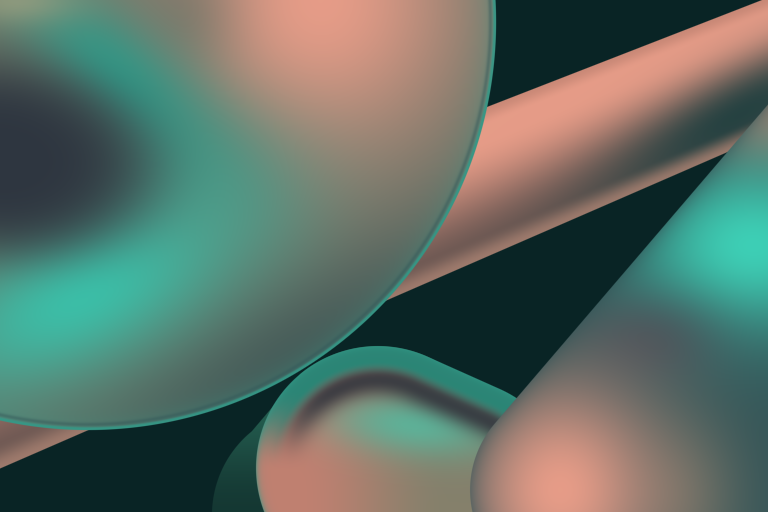
A Shadertoy shader for this background:

```glsl
// Glossy teal and salmon solids: a large disc, a tapering bar, a capsule and a rounded wedge on dark green.

const vec3 NIGHT  = vec3(0.035, 0.14, 0.145);
const vec3 SALMON = vec3(0.90, 0.61, 0.53);
const vec3 TEAL   = vec3(0.23, 0.75, 0.66);
const vec3 SEA    = vec3(0.20, 0.60, 0.53);
const vec3 OLIVE  = vec3(0.41, 0.44, 0.39);
const vec3 SLATE  = vec3(0.20, 0.33, 0.34);
const vec3 NAVY   = vec3(0.18, 0.21, 0.25);
const vec3 TAN    = vec3(0.65, 0.50, 0.44);

// Squared elliptical distance in a rotated frame
float ellipse(vec2 p, vec2 center, vec2 size, float angle) {
    vec2 axis = vec2(cos(angle), sin(angle));
    vec2 q = p - center;
    q = vec2(dot(q, axis), dot(q, vec2(-axis.y, axis.x))) / size;
    return dot(q, q);
}

float glow(vec2 p, vec2 center, vec2 size, float angle) {
    return exp(-ellipse(p, center, size, angle));
}

// Distance to a capsule whose radius varies from ra to rb
float capsule(vec2 p, vec2 a, vec2 b, float ra, float rb) {
    vec2 ab = b - a;
    float h = clamp(dot(p - a, ab) / dot(ab, ab), 0.0, 1.0);
    return length(p - a - ab * h) - mix(ra, rb, h);
}

// Distance to a quarter plane with a rounded corner
float roundedWedge(vec2 p, vec2 corner, vec2 dir, float radius) {
    vec2 q = p - corner;
    vec2 local = vec2(-dot(q, dir), dot(q, vec2(-dir.y, dir.x)));
    return length(max(local, 0.0)) - radius;
}

float cover(float d, float pixel) {
    return smoothstep(pixel, -pixel, d);
}

// t runs from the upper edge (0) to the lower edge (1)
vec3 barColor(vec2 p, float t) {
    vec3 c = mix(SALMON, vec3(0.42, 0.34, 0.32), smoothstep(0.2, 0.95, t));
    c = mix(c, vec3(0.13, 0.25, 0.25), 0.95 * glow(p, vec2(1.45, 0.78), vec2(0.32, 0.085), 0.5));
    c = mix(c, TAN, 0.85 * smoothstep(0.84, 1.0, t));
    return c * mix(0.88, 1.0, smoothstep(0.0, 0.12, t));
}

vec3 capsuleColor(vec2 p, float depth) {
    vec3 c = mix(vec3(0.75, 0.50, 0.44), vec3(0.52, 0.50, 0.42), smoothstep(0.58, 0.88, p.x));
    c = mix(c, vec3(0.36, 0.70, 0.60), 0.95 * glow(p, vec2(0.81, 0.17), vec2(0.17, 0.06), -0.1));
    float upper = smoothstep(0.08, 0.24, p.y + 0.35 * max(p.x - 0.75, 0.0));
    float band = (depth - 0.066) / 0.032;
    c = mix(c, vec3(0.20, 0.21, 0.24), 0.9 * upper * exp(-band * band));
    c = mix(c, vec3(0.17, 0.52, 0.46), upper * smoothstep(0.058, 0.03, depth));
    return mix(c, SEA, 0.6 * exp(-depth / 0.006));
}

vec3 discColor(vec2 p, float depth) {
    vec3 c = mix(OLIVE, vec3(0.25, 0.32, 0.32), 0.85 * glow(p, vec2(0.59, 0.30), vec2(0.50, 0.16), 0.55));
    c = mix(c, SALMON, glow(p, vec2(0.625, 1.0), vec2(0.30, 0.32), 0.0));
    c = mix(c, OLIVE, 0.5 * glow(p, vec2(0.36, 0.97), vec2(0.10, 0.12), 0.0));
    c = mix(c, vec3(0.27, 0.56, 0.49), 0.6 * glow(p, vec2(0.36, 0.66), vec2(0.22, 0.16), 0.0));
    c = mix(c, SEA, 0.95 * glow(p, vec2(0.234, 0.854), vec2(0.28, 0.10), -0.74));
    c = mix(c, TEAL, 0.98 * glow(p, vec2(0.16, 0.42), vec2(0.34, 0.15), 0.42));
    float shade = ellipse(p, vec2(0.0, 0.69), vec2(0.30, 0.19), -0.1);
    c = mix(c, NAVY, exp(-shade * shade));
    c = mix(c, vec3(0.60, 0.62, 0.50), 0.8 * glow(p, vec2(0.03, 1.0), vec2(0.13, 0.05), 0.0));
    // Glass rim: soft tint, dark groove, bright line
    float groove = (depth - 0.011) / 0.004;
    c = mix(c, SEA, 0.4 * exp(-depth / 0.03));
    c = mix(c, SLATE, 0.45 * exp(-groove * groove));
    return mix(c, SEA, 0.85 * smoothstep(0.008, 0.003, depth));
}

vec3 wedgeColor(vec2 p, float depth) {
    vec3 c = mix(SLATE, TAN, 0.9 * glow(p, vec2(1.50, 0.79), vec2(0.14, 0.12), 0.0));
    c = mix(c, vec3(0.24, 0.81, 0.71), glow(p, vec2(1.47, 0.52), vec2(0.24, 0.17), 0.0));
    c = mix(c, vec3(0.29, 0.29, 0.33), 0.7 * glow(p, vec2(1.27, 0.335), vec2(0.14, 0.09), 0.0));
    c = mix(c, vec3(0.47, 0.46, 0.40), 0.6 * glow(p, vec2(1.33, 0.03), vec2(0.12, 0.15), 0.0));
    c = mix(c, SALMON, glow(p, vec2(1.094, 0.043), vec2(0.20, 0.22), 0.0));
    return mix(c, SLATE, 0.5 * exp(-depth / 0.02));
}

void mainImage(out vec4 fragColor, in vec2 fragCoord) {
    vec2 p = fragCoord / iResolution.xy * vec2(1.5, 1.0);
    float pixel = 0.75 / iResolution.y;
    vec3 color = NIGHT;

    // Tapering bar
    float top = 0.791 + 0.389 * (p.x - 0.951);
    float bottom = 0.412 + 0.435 * (p.x - 0.752);
    float bar = max(p.y - top, bottom - p.y) * 0.92;
    color = mix(color, barColor(p, (top - p.y) / (top - bottom)), cover(bar, pixel));

    // Capsule: shadowed side, then front face
    vec2 hub = vec2(0.738, 0.086);
    float side = capsule(p, hub, vec2(0.625, -0.006), 0.238, 0.211);
    float face = capsule(p, hub, vec2(0.879, 0.023), 0.238, 0.238);
    vec3 sideColor = mix(vec3(0.08, 0.22, 0.20), vec3(0.15, 0.39, 0.33), smoothstep(0.0, 0.26, p.y));
    color = mix(color, sideColor, cover(side, pixel));
    color = mix(color, capsuleColor(p, max(-face, 0.0)), cover(face, pixel));

    // Large disc
    float disc = length(p - vec2(0.172, 0.957)) - 0.797;
    color = mix(color, discColor(p, max(-disc, 0.0)), cover(disc, pixel));

    // Rounded wedge in front
    float wedge = roundedWedge(p, vec2(1.117, 0.043), vec2(0.651, 0.760), 0.199);
    color = mix(color, wedgeColor(p, max(-wedge, 0.0)), cover(wedge, pixel));

    fragColor = vec4(color, 1.0);
}
```
